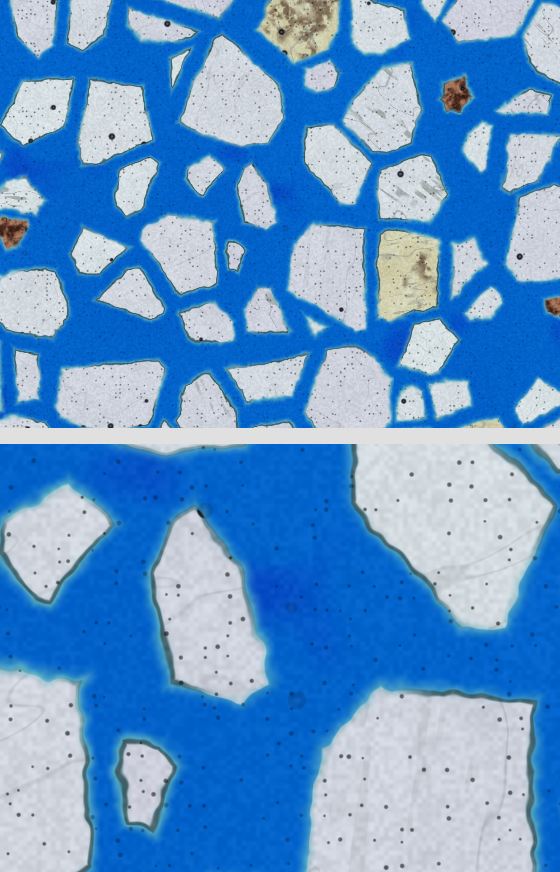
Top, the full canvas; bottom, a detail of the centre.
This texture is drawn by a WebGL 2 fragment shader. Its source:

```glsl
#version 300 es
precision highp float;
// Thin section of angular pale mineral grains set in blue resin.

uniform vec2 u_resolution;
out vec4 fragColor;

const float CELL = 0.17;   // mean spacing of grains, in canvas heights
const int QUARTZ = 0, CREAM = 1, BROWN = 2;

float hash1(vec2 p) {
    vec3 q = fract(p.xyx * 0.1031);
    q += dot(q, q.yzx + 33.33);
    return fract((q.x + q.y) * q.z);
}

vec2 hash2(vec2 p) {
    vec3 q = fract(p.xyx * vec3(0.1031, 0.1030, 0.0973));
    q += dot(q, q.yzx + 33.33);
    return fract((q.xx + q.yz) * q.zy);
}

float noise(vec2 p) {
    vec2 i = floor(p), f = fract(p);
    f = f * f * (3.0 - 2.0 * f);
    return mix(mix(hash1(i), hash1(i + vec2(1, 0)), f.x),
               mix(hash1(i + vec2(0, 1)), hash1(i + vec2(1, 1)), f.x), f.y);
}

float fbm(vec2 p) {
    return 0.55 * noise(p) + 0.3 * noise(p * 2.1 + 7.3) + 0.15 * noise(p * 4.3 + 3.1);
}

vec2 rotate(vec2 p, float a) {
    return vec2(cos(a) * p.x + sin(a) * p.y, cos(a) * p.y - sin(a) * p.x);
}

// Grain properties derived from its lattice cell
int grainKind(vec2 cell) {
    float k = mod(cell.x + 7.0 * cell.y, 20.0);
    return k == 19.0 ? CREAM : (k == 14.0 ? BROWN : QUARTZ);
}

vec2 grainCenter(vec2 cell) {
    return (cell + 0.5 + 0.8 * (hash2(cell + 41.0) - 0.5)) * CELL;
}

float grainRadius(vec2 cell) {
    int kind = grainKind(cell);
    if (kind == CREAM) return 0.118;
    if (kind == BROWN) return 0.042;
    return mix(0.03, 0.135, hash1(cell + 87.0));
}

// Squared distance reduced by grain size, so large grains claim more room
float power(vec2 p, vec2 cell) {
    vec2 d = p - grainCenter(cell);
    float r = grainRadius(cell);
    return dot(d, d) - max(r * r, 0.005);
}

vec2 nearestCell(vec2 p) {
    vec2 base = floor(p / CELL), best = base;
    float least = 1e3;
    for (int y = -2; y <= 2; y++)
    for (int x = -2; x <= 2; x++) {
        vec2 cell = base + vec2(x, y);
        float w = power(p, cell);
        if (w < least) { least = w; best = cell; }
    }
    return best;
}

// Irregular polygon whose sides touch a stretched ellipse
float polygonDistance(vec2 q, vec2 cell, float radius) {
    vec2 h = hash2(cell + 133.0);
    float stretch = grainKind(cell) == QUARTZ ? 1.0 + 0.9 * h.x * h.x : 1.12;
    float d = -1e3;
    for (int k = 0; k < 6; k++) {
        vec2 side = hash2(cell * 3.0 + vec2(float(k) * 17.0, 211.0));
        float a = (float(k) + 0.8 * side.x) * 1.0472 + h.y * 6.2832;
        vec2 n = vec2(cos(a), sin(a));
        vec2 axis = rotate(n, h.y * 19.0);
        float reach = length(axis * vec2(stretch, 1.0 / stretch));
        d = max(d, dot(q, n) - radius * reach * mix(0.74, 1.08, side.y));
    }
    return d;
}

// Signed distance to the grain, kept clear of all its neighbours
float grainDistance(vec2 p, vec2 cell) {
    float d = polygonDistance(p - grainCenter(cell), cell, grainRadius(cell));
    float own = power(p, cell);
    for (int y = -2; y <= 2; y++)
    for (int x = -2; x <= 2; x++) {
        if (x == 0 && y == 0) continue;
        vec2 other = cell + vec2(x, y);
        float span = length(grainCenter(other) - grainCenter(cell));
        float gap = mix(0.008, 0.025, hash1(cell + other + 300.0));
        d = max(d, gap - (power(p, other) - own) / (2.0 * span));
    }
    float rough = mix(0.006, 0.018, hash1(cell + 171.0));
    return d + rough * (fbm(p * 26.0) - 0.5) + 0.004 * (noise(p * 95.0) - 0.5);
}

// Scattered dots: distance to the dot of this lattice square, in canvas heights
float dotDistance(vec2 p, float scale, float density, float radius) {
    vec2 i = floor(p * scale);
    if (hash1(i + 57.0) > density) return 1.0;
    vec2 c = i + 0.3 + 0.4 * hash2(i + 9.0);
    return length(p - c / scale) - radius * mix(0.5, 1.0, hash1(i + 23.0));
}

float crack(vec2 p, float width) {
    return 1.0 - smoothstep(0.0, width, abs(fbm(p) - 0.5));
}

vec3 resinColor(vec2 p, float d) {
    vec3 c = mix(vec3(0.0, 0.36, 0.77), vec3(0.01, 0.405, 0.81), fbm(p * 2.5));
    c = mix(c, vec3(0.03, 0.26, 0.76), 0.7 * smoothstep(0.72, 0.85, fbm(p * 5.0 + 40.0)));
    float halo = clamp(1.0 - d / 0.012, 0.0, 1.0);
    halo *= halo * mix(0.55, 1.35, noise(p * 13.0 + 5.0));
    return mix(c, vec3(0.36, 0.69, 0.77), min(halo, 1.0));
}

vec3 grainColor(vec2 p, vec2 cell) {
    int kind = grainKind(cell);
    vec2 h = hash2(cell + 251.0);
    vec2 q = rotate(p, h.x * 6.2832);
    float cloud = fbm(p * 22.0 + 60.0), grit = fbm(p * 75.0);
    if (kind == BROWN) return mix(vec3(0.24, 0.13, 0.09), vec3(0.66, 0.46, 0.36), smoothstep(0.25, 0.75, grit));
    vec3 c = mix(vec3(0.80, 0.81, 0.86), vec3(0.84, 0.88, 0.89), h.y) + 0.05 * (cloud - 0.5);
    float worn = kind == CREAM ? 0.8 : smoothstep(0.65, 0.9, h.x);
    if (kind == CREAM) {
        c = mix(vec3(0.78, 0.76, 0.60), vec3(0.86, 0.87, 0.78), cloud);
        float stain = smoothstep(0.58, 0.72, fbm(p * 13.0 + 20.0)) * smoothstep(0.3, 0.65, grit);
        c = mix(c, vec3(0.40, 0.31, 0.24), 0.8 * stain);
    }
    // Cleavage streaks on worn grains, fine cracks on all
    float streak = smoothstep(0.66, 0.8, noise(q * vec2(25.0, 150.0))) * smoothstep(0.4, 0.65, cloud);
    c = mix(c, vec3(0.47, 0.52, 0.49), 0.55 * worn * streak);
    float line = crack(q * vec2(5.0, 14.0) + h * 30.0, 0.012);
    return mix(c, vec3(0.52, 0.53, 0.56), line * mix(0.2, 0.5, worn));
}

void main() {
    vec2 p = gl_FragCoord.xy / u_resolution.y;
    float px = 1.0 / u_resolution.y;
    vec2 cell = nearestCell(p);
    float d = grainDistance(p, cell);
    float inside = 1.0 - smoothstep(-px, px, d);

    // Grain body with a tinted rim over resin
    vec3 body = grainColor(p, cell);
    body = mix(body, vec3(0.48, 0.70, 0.76), 0.5 * smoothstep(-0.006, 0.0, d));
    vec3 color = mix(resinColor(p, d), body, inside);
    float outline = 1.0 - smoothstep(0.0006, 0.003, abs(d + 0.0008));
    color = mix(color, vec3(0.16, 0.27, 0.30), 0.75 * outline * smoothstep(0.35, 0.65, noise(p * 11.0 + 80.0)));

    // Fine specks and dark round bubbles
    float speck = 1.0 - smoothstep(-px, px, dotDistance(p, 105.0, 0.16, 0.0018));
    color *= 1.0 - speck * mix(0.3, 0.55, inside);
    float ring = dotDistance(p + 0.03, 15.0, 0.13, 0.0075);
    float bubble = (1.0 - smoothstep(-px, px, ring)) * mix(0.15, 0.9, inside);
    vec3 bubbleColor = mix(vec3(0.30, 0.30, 0.36), vec3(0.06, 0.07, 0.12), smoothstep(-0.006, -0.003, ring));
    color = mix(color, bubbleColor, bubble);

    // Film grain
    color += (noise(p * 270.0) - 0.5) * mix(0.05, 0.08, inside);
    fragColor = vec4(clamp(color, 0.0, 1.0), 1.0);
}
```
